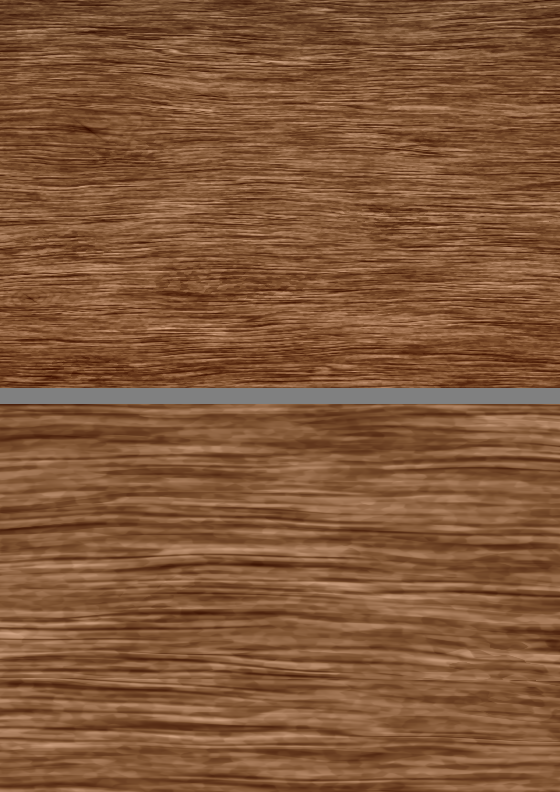
Top: the whole. Bottom: its middle third, enlarged.
Give the GLSL for this texture, as a Shadertoy shader.

```glsl
// Draws a brown oak board with fine horizontal grain, two knots and a plank seam.

vec3 hash3(vec2 p) {
    vec3 q = fract(vec3(p.xyx) * vec3(0.1031, 0.1030, 0.0973));
    q += dot(q, q.yxz + 33.33);
    return fract((q.xxy + q.yzz) * q.zyx);
}

// Cellular noise: random cell values, softly blended by distance.
float cells(vec2 p) {
    vec2 id = floor(p), f = fract(p);
    float sum = 0.0, total = 1e-5;
    for (int y = -1; y <= 1; y++)
    for (int x = -1; x <= 1; x++) {
        vec2 o = vec2(x, y);
        vec3 h = hash3(id + o + 57.0);
        vec2 d = o + h.xy - f;
        float w = exp(-7.0 * dot(d, d));
        sum += w * h.z;
        total += w;
    }
    return sum / total;
}

// Layered sines that bend the grain lines.
float bend(vec2 p) {
    return 0.009 * sin(2.7 * p.x + 5.0 * p.y + 1.0)
         + 0.004 * sin(6.1 * p.x - 11.0 * p.y)
         + 0.0016 * sin(17.0 * p.x + 23.0 * p.y)
         + 0.0005 * sin(47.0 * p.x - 61.0 * p.y);
}

// Narrow repeated peaks from 0 to 1.
float peaks(float phase, float sharpness) {
    return pow(0.5 + 0.5 * sin(phase), sharpness);
}

// Knot: x = tone of rings and cracked heart, y = area of influence.
vec2 knot(vec2 d, float size, float wobble) {
    d /= size;
    float r = length(d * vec2(1.0, 2.1)) + 0.05 * wobble;
    float area = exp(-18.0 * r * r);
    float rings = peaks(135.0 * r + 2.0 * sin(9.0 * d.x), 3.0) * area;
    vec2 e = d * vec2(13.0, 40.0);
    float crack = exp(-abs(d.y - 0.12 * d.x + 0.004 * sin(70.0 * d.x)) * 320.0)
                + exp(-abs(d.y + 0.7 * d.x) * 260.0);
    crack *= exp(-700.0 * dot(d * vec2(0.6, 1.0), d * vec2(0.6, 1.0)));
    return vec2(-0.06 * rings - 0.05 * exp(-dot(e, e)) - 0.16 * crack, area);
}

void mainImage(out vec4 fragColor, in vec2 fragCoord) {
    vec2 p = fragCoord / iResolution.y;
    float aspect = iResolution.x / iResolution.y;

    // Two planks meet at a nearly straight seam
    float above = p.y - 0.43 - 0.0015 * sin(4.0 * p.x);
    float lower = 1.0 - smoothstep(-0.002, 0.002, above);
    float seamFade = 1.0 - smoothstep(0.3, 1.0, p.x);

    // Knots push the grain apart
    vec2 toBig = p - vec2(0.23, 0.665), toSmall = p - vec2(0.08, 0.23);
    float wobble = cells(p * vec2(9.0, 18.0)) - 0.5;
    vec2 big = knot(toBig, 1.0, wobble);
    vec2 small = knot(toSmall, 0.42, wobble);
    vec2 g = p + vec2(0.0, bend(p));
    g.y -= 0.3 * (toBig.y * big.y + toSmall.y * small.y);
    g.x += 5.0 * step(above, 0.0);

    // Grain from broad bands down to hairlines
    float broad = cells(g * vec2(1.3, 13.0)) - 0.5;
    float medium = cells(g * vec2(2.6, 45.0) + 11.0) - 0.5;
    float fine = cells(g * vec2(7.0, 150.0) + 23.0) - 0.5;
    float hair = cells(g * vec2(26.0, 270.0) + 37.0) - 0.5;
    float grit = cells(g * vec2(110.0, 290.0) + 61.0) - 0.5;
    float grain = 0.06 * broad + 0.07 * medium + 0.15 * fine + 0.18 * hair + 0.10 * grit;

    // Long thin furrows, each with a lit lower lip
    float phase = 640.0 * g.y + 11.0 * medium + 5.0 * broad + 3.0 * fine;
    float depth = smoothstep(0.25, 0.75, cells(g * vec2(5.0, 60.0) + 83.0));
    float furrow = peaks(phase, 4.0) - 0.55 * peaks(phase + 1.9, 3.0);
    grain -= 0.15 * furrow * (0.2 + depth);
    float tone = 0.040 + grain * (1.0 - 0.25 * big.y);

    // Dark open pores and pale ridges
    float top = smoothstep(0.72, 1.0, p.y);
    float pores = smoothstep(0.70, 0.84, cells(g * vec2(9.0, 140.0) + 51.0));
    float ridges = smoothstep(0.76, 0.90, cells(g * vec2(6.0, 150.0) + 73.0));
    tone += 0.06 * ridges - 0.11 * pores * (0.7 + broad + 0.4 * top);

    // Rough dark smudges, broken into short flecks
    float flecks = smoothstep(0.42, 0.68, cells(g * vec2(60.0, 190.0) + 91.0));
    float patches = smoothstep(0.78, 0.96, cells(p * vec2(4.5, 17.0) + 7.0));
    vec2 s = (p - vec2(1.03, 0.405)) * vec2(7.0, 42.0);
    tone -= 0.10 * flecks * min(1.0, patches + exp(-dot(s, s)));

    // Knots, seam shadow and the pale strip below it
    tone += big.x + small.x - 0.015 * small.y;
    tone -= 0.09 * exp(-abs(above) * 480.0) * seamFade;
    tone += 0.045 * lower * exp(above * 14.0) * (0.35 + 0.65 * seamFade);

    // Broad light: dim upper edge, foot and sides
    float side = abs(p.x / aspect - 0.5) * 2.0;
    tone -= 0.060 * top + 0.035 * (1.0 - smoothstep(0.0, 0.22, p.y));
    tone -= 0.025 * side * side * side;

    // Soft floor for the shadows, which keep some blue
    tone /= 1.0 + 1.2 * max(-tone, 0.0);
    vec3 slope = vec3(1.0, 0.98, tone < 0.0 ? 0.72 : 1.0);
    vec3 color = vec3(0.49, 0.322, 0.190) + tone * slope;

    // Reddish in the shade, greyer at the top
    color += top * vec3(-0.010, 0.008, 0.016);
    color += (1.0 - smoothstep(0.0, 0.5, p.y)) * vec3(0.008, -0.008, -0.012);
    fragColor = vec4(clamp(color, 0.0, 1.0), 1.0);
}
```
